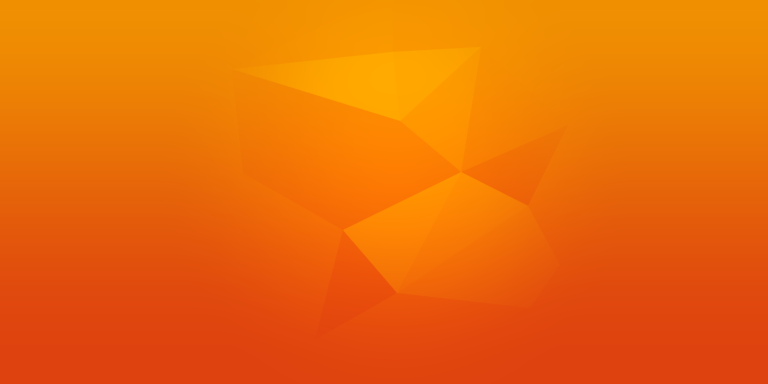
This background is drawn by a Shadertoy shader. Its source:

```glsl
// Amber to red-orange gradient with a soft central glow and faint low-poly facets.

const vec2 CORNERS[14] = vec2[14](
    vec2(0.604, 0.820), vec2(1.253, 0.878), vec2(1.042, 0.685), vec2(1.201, 0.552),
    vec2(0.893, 0.401), vec2(0.633, 0.549), vec2(1.034, 0.237), vec2(1.375, 0.464),
    vec2(1.479, 0.674), vec2(0.820, 0.115), vec2(1.380, 0.198), vec2(1.023, 0.865),
    vec2(1.458, 0.310), vec2(1.023, 1.020));

// Corner indices of each triangular facet
const ivec3 FACETS[13] = ivec3[13](
    ivec3(0, 11, 2), ivec3(11, 1, 2), ivec3(0, 2, 5), ivec3(1, 2, 3),
    ivec3(1, 3, 8), ivec3(3, 8, 7), ivec3(5, 2, 4), ivec3(2, 3, 4),
    ivec3(4, 3, 6), ivec3(3, 7, 6), ivec3(6, 7, 12), ivec3(6, 12, 10),
    ivec3(4, 6, 9));

// Brightness offset of each facet
const float SHADES[13] = float[13](
    0.085, 0.070, -0.030, 0.030, -0.008, -0.055, -0.030, -0.030,
    0.085, 0.065, 0.050, 0.050, -0.040);

// Signed distance to the line a-b, positive on its left
float sideDistance(vec2 p, vec2 a, vec2 b) {
    vec2 along = normalize(b - a);
    return along.x * (p.y - a.y) - along.y * (p.x - a.x);
}

// Antialiased coverage of a triangle of either winding
float triangle(vec2 p, vec2 a, vec2 b, vec2 c, float blur) {
    float winding = sign(sideDistance(c, a, b));
    float inside = min(sideDistance(p, a, b) * winding,
                   min(sideDistance(p, b, c) * winding, sideDistance(p, c, a) * winding));
    return smoothstep(-blur, blur, inside);
}

void mainImage(out vec4 fragColor, in vec2 fragCoord) {
    vec2 p = fragCoord / iResolution.y;
    p.x += 1.0 - 0.5 * iResolution.x / iResolution.y;

    // Vertical gradient
    vec3 color = mix(vec3(0.872, 0.262, 0.058), vec3(0.942, 0.568, 0.005),
                     smoothstep(0.05, 1.05, p.y));

    // Central glow
    float radius = length(p - vec2(1.03, 0.54));
    float glow = 1.0 - smoothstep(0.0, 0.62, radius);
    color += vec3(0.095, 0.105, -0.025) * glow;

    // Facets, fading away from the centre
    float shade = 0.0;
    for (int i = 0; i < 13; i++) {
        ivec3 f = FACETS[i];
        shade += SHADES[i] * triangle(p, CORNERS[f.x], CORNERS[f.y], CORNERS[f.z],
                                      0.8 / iResolution.y);
    }
    // Faint vertical crease above the facets
    shade += 0.012 * triangle(p, CORNERS[0], CORNERS[11], CORNERS[13], 0.8 / iResolution.y);
    float fade = 1.0 - smoothstep(0.22, 0.62, radius);
    color += vec3(0.25, 1.0, -0.1) * shade * fade;

    fragColor = vec4(clamp(color, 0.0, 1.0), 1.0);
}
```
